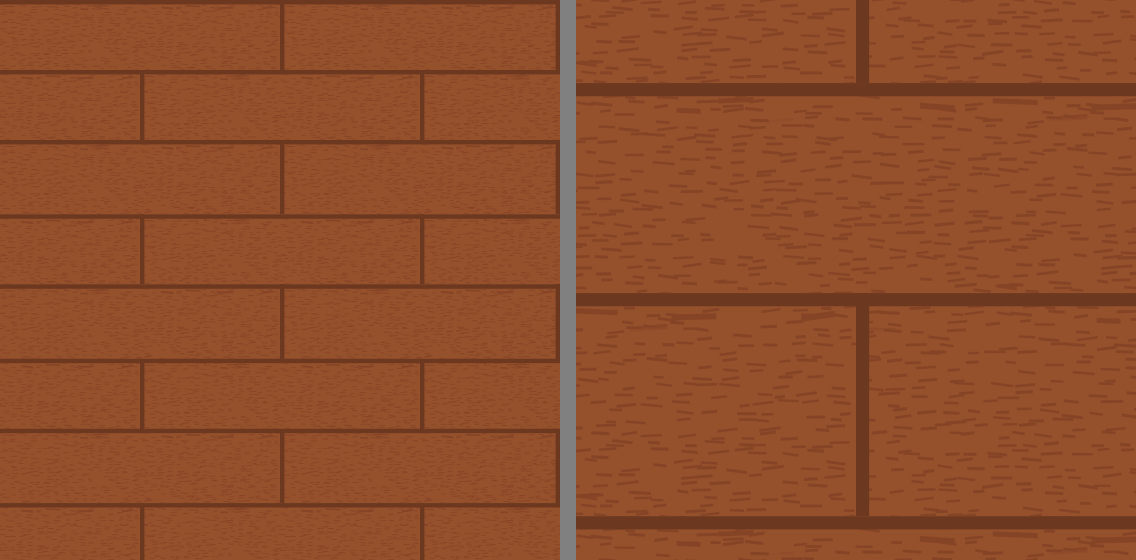
Left: the whole. Right: its middle third, enlarged.
Reproduce this pattern procedurally as a WebGL 2 fragment shader.

```glsl
#version 300 es
precision highp float;
// Running-bond wall of long brown bricks with thin dark joints and fine horizontal grain.

uniform vec2 u_resolution;
out vec4 fragColor;

// Layout, in grid units: the canvas is GRID units wide and high, a joint is one unit.
const float GRID = 128.0;
const float COURSE_PITCH = 16.45;   // course height before snapping to the grid
const float BRICK_PITCH = 64.0;
const float ODD_SHIFT = 32.0;
const float JOINT_HALF = 0.5;

// Grain: cell size, fleck half size and share of cells that hold a fleck.
const vec2 FINE_CELL = vec2(2.0, 0.62);
const vec2 FINE_HALF = vec2(0.85, 0.12);
const float FINE_DENSITY = 0.72;
const vec2 COARSE_CELL = vec2(5.0, 0.8);
const vec2 COARSE_HALF = vec2(1.8, 0.24);
const float COARSE_DENSITY = 0.32;
const float COARSE_DEPTH = 2.8;     // coarse flecks stay near the top of a brick
const float SLANT = 0.3;

const vec3 BRICK_COLOR = vec3(0.584, 0.312, 0.172);
const vec3 GRAIN_COLOR = vec3(0.526, 0.268, 0.148);
const vec3 JOINT_COLOR = vec3(0.424, 0.220, 0.126);

vec3 hash3(vec2 p) {
    vec3 q = fract(p.xyx * vec3(0.1031, 0.1030, 0.0973));
    q += dot(q, q.yxz + 33.33);
    return fract((q.xxy + q.yzz) * q.zyx);
}

// Coverage of a shape by its signed distance, softened over one pixel.
float cover(float dist, float pixel) {
    return clamp(0.5 - dist / pixel, 0.0, 1.0);
}

// Cellular noise: one slightly slanted dash per occupied cell.
float flecks(vec2 p, vec2 cellSize, vec2 halfSize, float density, float pixel) {
    vec2 home = floor(p / cellSize);
    float amount = 0.0;
    for (int j = -1; j <= 1; j++) {
        for (int i = -1; i <= 1; i++) {
            vec2 cell = home + vec2(i, j);
            vec3 rnd = hash3(cell + 17.0);
            vec3 form = hash3(cell + 71.0);
            vec2 d = p - (cell + 0.5 + (rnd.xy - 0.5) * 0.8) * cellSize;
            d.y += d.x * (form.x - 0.5) * SLANT;
            vec2 size = halfSize * mix(vec2(0.45, 0.75), vec2(1.0), form.yz);
            float dash = cover(abs(d.x) - size.x, pixel) * cover(abs(d.y) - size.y, pixel);
            dash *= min(1.0, 2.0 * size.y / pixel);
            amount = max(amount, dash * step(rnd.z, density));
        }
    }
    return amount;
}

void main() {
    vec2 p = gl_FragCoord.xy / u_resolution * GRID;
    p.y = GRID - p.y;               // courses are counted from the top
    float pixel = GRID / min(u_resolution.x, u_resolution.y);

    // Course tops snap to the grid, so heights alternate slightly.
    float course = ceil((floor(p.y) + 1.0) / COURSE_PITCH) - 1.0;
    float top = floor(course * COURSE_PITCH);
    float nextTop = floor((course + 1.0) * COURSE_PITCH);
    float depth = p.y - top;

    // Upright joints; the last one is held inside the right border.
    float firstJoint = mod(course, 2.0) > 0.5 ? ODD_SHIFT : BRICK_PITCH;
    float lastJoint = min(firstJoint + BRICK_PITCH, GRID - 2.0 * JOINT_HALF);
    vec2 upright = abs(p.x - vec2(firstJoint, lastJoint) - JOINT_HALF);
    vec2 level = abs(p.y - vec2(top, nextTop) - JOINT_HALF);
    float jointDist = min(min(upright.x, upright.y), min(level.x, level.y)) - JOINT_HALF;

    // Every brick carries the same grain, measured from its upper left corner.
    vec2 local = vec2(mod(p.x - firstJoint, BRICK_PITCH), depth);
    float fine = flecks(local, FINE_CELL, FINE_HALF, FINE_DENSITY, pixel);
    float coarse = flecks(local, COARSE_CELL, COARSE_HALF, COARSE_DENSITY, pixel);
    coarse *= 1.0 - smoothstep(COARSE_DEPTH - 0.5, COARSE_DEPTH + 0.3, depth);

    vec3 color = mix(BRICK_COLOR, GRAIN_COLOR, max(fine, coarse));
    color = mix(color, JOINT_COLOR, cover(jointDist, pixel));
    fragColor = vec4(color, 1.0);
}
```
